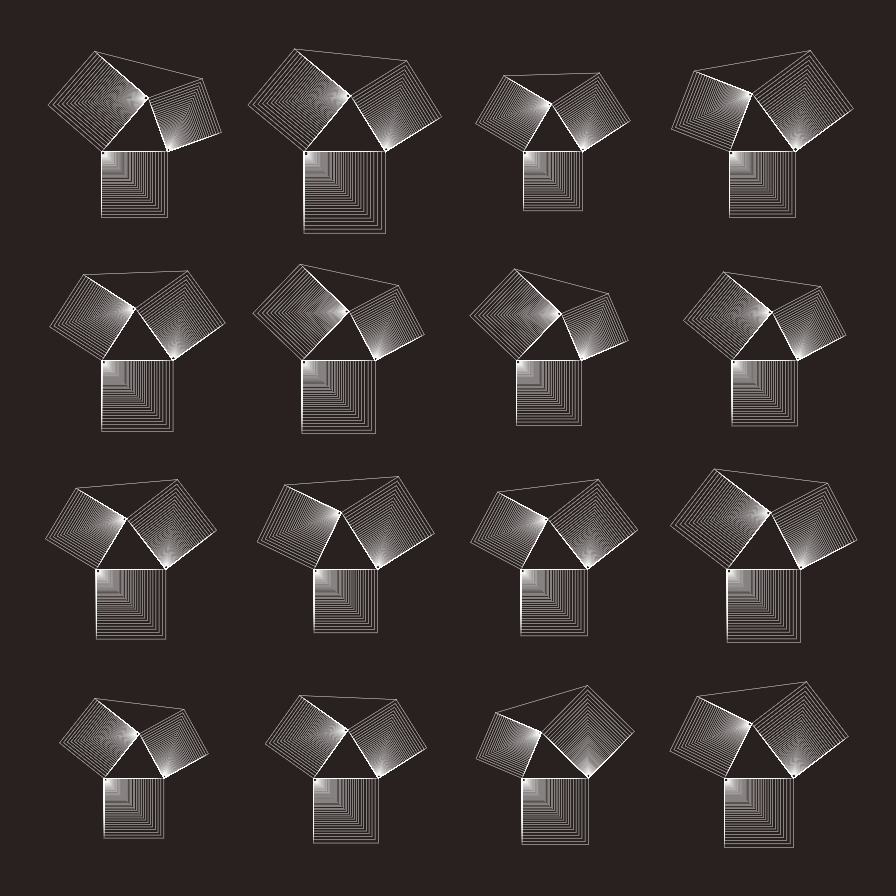
A three.js fragment shader for this pattern:

```glsl
// Four by four grid of irregular triangles, each carrying nested line squares on its three sides.
varying vec2 vUv;

// Random value from -1 to 1 per cell and channel.
float jitter(vec2 cell, float channel) {
  float h = dot(cell, vec2(127.1, 311.7)) + channel * 74.7;
  return 2.0 * fract(sin(h) * 43758.5) - 1.0;
}

// Share of a pixel covered by a hairline at the given distance.
float hairline(float dist, float pixel) {
  float width = 0.0021;
  return clamp(0.5 * (width + pixel) - abs(dist), 0.0, min(width, pixel)) / pixel;
}

vec2 turnRight(vec2 v) {
  return vec2(v.y, -v.x);
}

// Background left visible by shrinking squares that share one corner.
float nestedSquares(vec2 p, vec2 corner, vec2 side, float pixel) {
  float size = length(side);
  vec2 local = vec2(dot(p - corner, side), dot(p - corner, turnRight(side))) / size;
  float gap = 1.0;
  for (int i = 0; i < 62; i++) {
    vec2 edge = abs(local - 0.5 * size) - 0.5 * size;
    gap *= 1.0 - hairline(max(edge.x, edge.y), pixel);
    size *= 0.95;
  }
  return gap;
}

float segmentDistance(vec2 p, vec2 a, vec2 b) {
  vec2 ab = b - a;
  return length(p - a - ab * clamp(dot(p - a, ab) / dot(ab, ab), 0.0, 1.0));
}

void main() {
  // Grid of cells inside the margin
  vec2 grid = (vUv - vec2(0.0339, 0.0286)) / 0.2331;
  float pixel = fwidth(vUv.x) / 0.2331;
  vec2 cell = floor(grid);
  vec2 p = grid - cell;

  // Triangle with a level base and a wandering apex
  vec2 left = vec2(0.333 + 0.035 * jitter(cell, 1.0), 0.441);
  vec2 right = vec2(0.670 + 0.035 * jitter(cell, 2.0), 0.441);
  vec2 apex = vec2(0.500 + 0.067 * jitter(cell, 3.0), 0.686 + 0.034 * jitter(cell, 4.0));

  // Squares below the base and on both slopes
  float gap = nestedSquares(p, left, right - left, pixel);
  gap *= nestedSquares(p, apex, left - apex, pixel);
  gap *= nestedSquares(p, right, apex - right, pixel);

  // Line joining the outer corners above the apex
  vec2 roofLeft = apex + turnRight(left - apex);
  vec2 roofRight = apex + turnRight(apex - right);
  gap *= 1.0 - hairline(segmentDistance(p, roofLeft, roofRight), pixel);

  // Only whole cells carry a figure
  vec2 inGrid = step(vec2(0.0), cell) * step(cell, vec2(3.0));
  float ink = (1.0 - gap) * inGrid.x * inGrid.y;
  gl_FragColor = vec4(mix(vec3(0.16, 0.13, 0.12), vec3(1.0), ink), 1.0);
}
```
